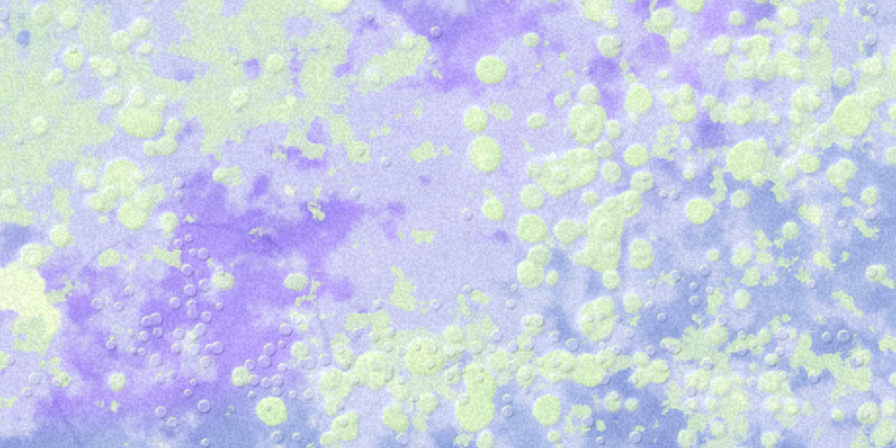
This background is drawn by a Shadertoy shader. Its source:

```glsl
// Pastel ink wash: violet and blue pools under grainy mist, mint flecks, lime drops and tiny bubbles.

const vec3 VIOLET = vec3(0.69, 0.61, 0.97);
const vec3 BLUE   = vec3(0.61, 0.68, 0.88);
const vec3 MIST   = vec3(0.83, 0.85, 0.95);
const vec3 MINT   = vec3(0.82, 0.90, 0.85);
const vec3 LIME   = vec3(0.85, 0.95, 0.76);
const vec3 CREAM  = vec3(0.94, 0.99, 0.84);
const float GRAIN_SCALE = 17.0;   // frequency of the coarsest grain
const float BIG_CELL    = 0.115;  // spacing of large drops
const float SMALL_CELL  = 0.058;  // spacing of small drops
const float BUBBLE_CELL = 0.034;  // spacing of bubbles
const vec2 LIGHT = vec2(-0.003, 0.004);

vec2 hash22(vec2 p) {
    vec3 q = fract(p.xyx * vec3(0.1031, 0.1030, 0.0973));
    q += dot(q, q.yzx + 33.33);
    return fract((q.xx + q.yz) * q.zy);
}

float noise(vec2 p) {
    vec2 i = floor(p), f = fract(p);
    f = f * f * (3.0 - 2.0 * f);
    vec2 e = vec2(0.0, 1.0);
    return mix(mix(hash22(i).x, hash22(i + e.yx).x, f.x),
               mix(hash22(i + e.xy).x, hash22(i + e.yy).x, f.x), f.y);
}

float fbm(vec2 p) {
    float sum = 0.0, amp = 0.52;
    for (int i = 0; i < 5; i++) {
        sum += amp * noise(p);
        p = mat2(1.6, 1.2, -1.2, 1.6) * p + 17.3;
        amp *= 0.5;
    }
    return sum;
}

// Soft elliptical weight: centre in xy, radii in zw
float cloud(vec2 p, vec4 shape) {
    vec2 d = (p - shape.xy) / shape.zw;
    return exp(-dot(d, d));
}

float dropDensity(vec2 p) {
    return 0.05 + 0.75 * cloud(p, vec4(0.30, 0.80, 0.12, 0.30))
         + 0.75 * cloud(p, vec4(1.30, 0.60, 0.11, 0.45))
         + 0.60 * cloud(p, vec4(1.75, 0.75, 0.32, 0.30))
         + 0.80 * cloud(p, vec4(0.92, 0.12, 0.28, 0.13))
         + 0.75 * cloud(p, vec4(1.63, 0.13, 0.22, 0.16));
}

float bubbleDensity(vec2 p) {
    return 0.03 + 0.60 * cloud(p, vec4(0.80, 0.17, 0.55, 0.10))
         + 0.70 * cloud(p, vec4(0.40, 0.34, 0.07, 0.16))
         + 0.45 * cloud(p, vec4(1.45, 0.25, 0.30, 0.10));
}

float smin(float a, float b, float k) {
    float h = max(k - abs(a - b), 0.0) / k;
    return min(a, b) - 0.25 * h * h * k;
}

// Signed distance to scattered discs that fuse where they touch
float drops(vec2 p, float cell, bool bubbles) {
    float dist = 1.0;
    vec2 base = floor(p / cell);
    for (int j = -1; j <= 1; j++)
    for (int i = -1; i <= 1; i++) {
        vec2 id = base + vec2(i, j);
        vec2 centre = (id + 0.2 + 0.6 * hash22(id + cell * 977.0)) * cell;
        vec2 pick = hash22(id + cell * 431.0 + 50.0);
        float density = bubbles ? bubbleDensity(centre) : dropDensity(centre);
        if (pick.x < density) {
            float radius = cell * mix(0.20, 0.40, pick.y);
            dist = smin(dist, length(p - centre) - radius, cell * 0.2);
        }
    }
    return dist;
}

// Lit rim: positive towards the light, negative on the far side
float rim(vec2 p, float dist, float cell, bool bubbles, float width) {
    float slope = drops(p + LIGHT, cell, bubbles) - drops(p - LIGHT, cell, bubbles);
    return slope / (2.0 * length(LIGHT)) * exp(-dist * dist / (width * width));
}

void mainImage(out vec4 fragColor, in vec2 fragCoord) {
    vec2 p = fragCoord / iResolution.y;
    float px = 1.0 / iResolution.y;
    float wide = fbm(p * 3.2) - 0.5;
    float streak = fbm(mat2(0.8, -0.6, 0.6, 0.8) * p * vec2(5.0, 13.0)) - 0.5;
    float grain = fbm(p * GRAIN_SCALE) - 0.5;
    float fleck = fbm(p * GRAIN_SCALE * 1.25 + 71.0) - 0.5;
    vec2 warped = p + 0.012 * vec2(noise(p * 22.0) - 0.5, noise(p * 22.0 + 40.0) - 0.5);

    // Ink ground
    float violet = cloud(p, vec4(0.95, 0.75, 0.62, 0.42)) + cloud(p, vec4(0.45, 0.28, 0.36, 0.26))
                 + cloud(p, vec4(0.0, 0.2, 0.22, 0.18)) + 0.8 * cloud(p, vec4(1.5, 0.97, 0.28, 0.2));
    vec3 col = mix(BLUE, VIOLET, smoothstep(0.15, 0.85, violet + 0.8 * wide));
    col += 0.22 * streak * vec3(1.0, 1.0, 0.35);

    // Two large pools with thin rims
    vec2 bend = p + 0.05 * vec2(wide, streak);
    float pool = min(length(bend - vec2(0.42, 0.19)) - 0.31, length(bend - vec2(1.76, 0.28)) - 0.46);
    float inside = smoothstep(0.02, -0.03, pool);

    // Grainy mist
    float cover = 0.30 + 0.9 * cloud(p, vec4(1.15, 0.52, 0.32, 0.22))
                + 0.5 * cloud(p, vec4(0.25, 0.75, 0.22, 0.3))
                + 0.4 * cloud(p, vec4(0.9, 0.2, 0.3, 0.2)) - 0.65 * inside;
    float mist = smoothstep(-0.16, 0.16, grain + 0.7 * wide + 0.25 * cover);
    col = mix(col, MIST, 0.82 * mist);
    col -= 0.06 * exp(-pow(pool / 0.006, 2.0)) * vec3(1.0, 0.9, 0.4);

    // Mint flecks
    float mintCover = cloud(p, vec4(0.62, 0.85, 0.34, 0.34)) + 1.1 * cloud(p, vec4(0.03, 0.85, 0.26, 0.38))
                    + 0.9 * cloud(p, vec4(1.02, 0.2, 0.28, 0.16)) + 0.7 * cloud(p, vec4(1.7, 0.1, 0.35, 0.18))
                    + 0.6 * cloud(p, vec4(1.78, 0.75, 0.3, 0.28));
    float mint = smoothstep(-0.05, 0.05, fleck + 0.35 * wide + 0.32 * (mintCover - 0.75));
    col = mix(col, mix(MINT, LIME, smoothstep(0.0, 0.3, fleck + 0.1)), 0.8 * mint);
    float spill = cloud(p, vec4(0.03, 0.35, 0.11, 0.09));
    col = mix(col, CREAM, 0.9 * smoothstep(-0.08, 0.08, grain + 0.6 * spill - 0.32));

    // Lime drops, large then small, each in a pale halo
    for (int layer = 0; layer < 2; layer++) {
        float cell = layer == 0 ? BIG_CELL : SMALL_CELL;
        float d = drops(warped, cell, false);
        float soft = max(0.004, px);
        float body = smoothstep(soft, -soft, d + 0.02 * grain);
        float core = smoothstep(0.0, -0.3, d / cell) * smoothstep(-0.15, 0.2, wide + 0.5 * grain);
        col = mix(col, MIST + 0.03, 0.5 * exp(-max(d, 0.0) / (0.16 * cell)));
        col = mix(col, mix(LIME, CREAM, core), body * (layer == 0 ? 0.92 : 0.7));
        col += 0.07 * rim(warped, d, cell, false, 0.006);
    }

    // Clear bubbles
    float b = drops(p, BUBBLE_CELL, true);
    float film = smoothstep(px, -px, b);
    col = mix(col, MIST, 0.3 * film);
    float glint = rim(p, b, BUBBLE_CELL, true, max(0.003, px));
    col = mix(col, CREAM, 0.75 * max(glint, 0.0)) + 0.13 * min(glint, 0.0);

    // Paper grain
    col += 0.09 * (noise(p * 230.0) - 0.5);
    fragColor = vec4(clamp(col, 0.0, 1.0), 1.0);
}
```
